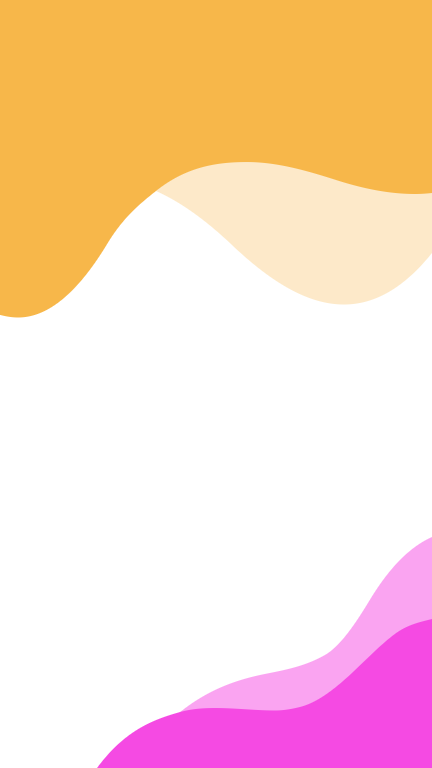
This background is drawn by a Shadertoy shader. Its source:

```glsl
// Flat layered waves: amber hanging from the top, magenta rising at the lower right.
#define PAPER vec3(1.0)
#define AMBER vec3(0.97, 0.718, 0.29)
#define MAGENTA vec3(0.96, 0.29, 0.89)
#define AMBER_TINT 0.3
#define MAGENTA_TINT 0.5
#define EDGE_PIXELS 1.0

// Each knot holds position, height and slope, in fractions of the canvas.

// Straight run through one knot, used left of the first span
float lead(vec3 knot, float x) {
    return knot.y + knot.z * (x - knot.x);
}

// Cubic Hermite span from a to b; keeps the previous height left of a
float span(float previous, vec3 a, vec3 b, float x) {
    if (x < a.x) return previous;
    float w = b.x - a.x;
    float t = (x - a.x) / w;
    float s = 1.0 - t;
    float ease = t * t * (3.0 - 2.0 * t);
    return mix(a.y, b.y, ease) + w * t * s * (a.z * s - b.z * t);
}

float amberEdge(float x) {
    vec3 k[8] = vec3[8](
        vec3(0.0, 0.590, -0.15), vec3(0.042, 0.5866, 0.0),
        vec3(0.248, 0.6823, 0.93), vec3(0.361, 0.7513, 0.45),
        vec3(0.572, 0.789, 0.0), vec3(0.778, 0.7656, -0.18),
        vec3(0.961, 0.7474, 0.0), vec3(1.0, 0.7487, 0.06));
    float y = lead(k[0], x);
    for (int i = 0; i < 7; i++) y = span(y, k[i], k[i + 1], x);
    return y;
}

float creamEdge(float x) {
    vec3 k[5] = vec3[5](
        vec3(0.0, 0.80, -0.05), vec3(0.361, 0.7513, -0.25),
        vec3(0.537, 0.681, -0.534), vec3(0.796, 0.6035, 0.0),
        vec3(1.0, 0.6706, 0.70));
    float y = lead(k[0], x);
    for (int i = 0; i < 4; i++) y = span(y, k[i], k[i + 1], x);
    return y;
}

float pinkEdge(float x) {
    vec3 k[5] = vec3[5](
        vec3(0.417, 0.0729, 0.45), vec3(0.613, 0.1224, 0.113),
        vec3(0.752, 0.1471, 0.32), vec3(0.856, 0.2188, 0.93),
        vec3(1.0, 0.3008, 0.25));
    float y = lead(k[0], x);
    for (int i = 0; i < 4; i++) y = span(y, k[i], k[i + 1], x);
    return y;
}

float magentaEdge(float x) {
    vec3 k[8] = vec3[8](
        vec3(0.2245, 0.0, 0.76), vec3(0.417, 0.0729, 0.157),
        vec3(0.498, 0.0781, 0.0), vec3(0.637, 0.0749, 0.0),
        vec3(0.694, 0.0794, 0.14), vec3(0.822, 0.1276, 0.534),
        vec3(0.914, 0.1745, 0.42), vec3(1.0, 0.194, 0.14));
    float y = lead(k[0], x);
    for (int i = 0; i < 7; i++) y = span(y, k[i], k[i + 1], x);
    return y;
}

// Smooth coverage, positive side filled
float fill(float d) {
    float pixel = length(vec2(dFdx(d), dFdy(d)));
    return clamp(0.5 + d / max(pixel * EDGE_PIXELS, 1e-6), 0.0, 1.0);
}

void mainImage(out vec4 fragColor, in vec2 fragCoord) {
    vec2 uv = fragCoord / iResolution.xy;
    vec3 color = PAPER;

    // Upper waves
    color = mix(color, mix(PAPER, AMBER, AMBER_TINT), fill(uv.y - creamEdge(uv.x)));
    color = mix(color, AMBER, fill(uv.y - amberEdge(uv.x)));

    // Lower waves
    color = mix(color, mix(PAPER, MAGENTA, MAGENTA_TINT), fill(pinkEdge(uv.x) - uv.y));
    color = mix(color, MAGENTA, fill(magentaEdge(uv.x) - uv.y));

    fragColor = vec4(color, 1.0);
}
```
